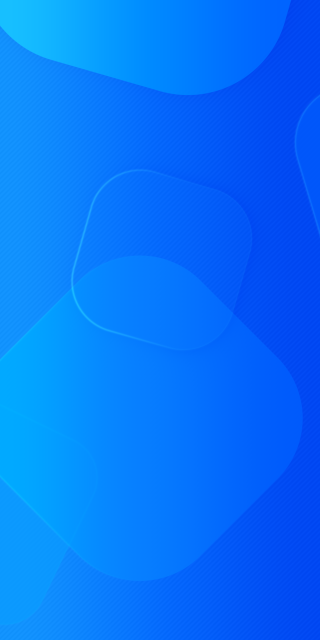
This background is drawn by a Shadertoy shader. Its source:

```glsl
float roundedSquare(vec2 p, vec2 center, float angle, float halfSide, float radius) {
    vec2 axis = vec2(cos(angle), sin(angle));
    vec2 q = p - center;
    q = abs(vec2(dot(q, axis), dot(q, vec2(-axis.y, axis.x)))) - halfSide + radius;
    return length(max(q, 0.0)) + min(max(q.x, q.y), 0.0) - radius;
}

float coverage(float dist) {
    float pixel = 1.0 / iResolution.x;
    return 1.0 - smoothstep(-0.7 * pixel, 0.7 * pixel, dist);
}

float rim(float dist) {
    return exp(-pow(dist / 0.0035, 2.0));
}

float shadow(float dist) {
    return exp(-max(dist, 0.0) / 0.022) * (1.0 - coverage(dist));
}

void mainImage(out vec4 fragColor, in vec2 fragCoord) {
    vec2 p = fragCoord / iResolution.x;

    // Horizontal base gradient
    float across = clamp(p.x + 0.03 * (p.y - 1.0), 0.0, 1.0);
    vec3 color = mix(vec3(0.07, 0.575, 0.995), vec3(0.02, 0.425, 0.995), smoothstep(0.0, 0.55, across));
    color = mix(color, vec3(0.0, 0.28, 0.95), smoothstep(0.35, 1.0, across));

    // Fine diagonal hatching
    color += 0.010 * sin(6.28318 * 64.0 * (p.x - p.y));

    // Lower left tile
    float lowerTile = roundedSquare(p, vec2(-0.07, 0.422), -0.45, 0.3125, 0.13);
    color = mix(color, vec3(0.03, 0.62, 1.0), 0.6 * coverage(lowerTile));

    // Right tile
    float rightTile = roundedSquare(p, vec2(1.30, 1.448), 0.29, 0.339, 0.182);
    color = mix(color, vec3(0.0, 0.36, 0.99), 0.75 * coverage(rightTile));
    color += vec3(0.04, 0.09, 0.02) * rim(rightTile);

    // Large diamond
    float diamond = roundedSquare(p, vec2(0.4375, 0.693), 0.7854, 0.438, 0.268);
    vec3 diamondColor = mix(vec3(0.0, 0.67, 1.0), vec3(0.03, 0.51, 1.0), smoothstep(0.0, 0.45, p.x));
    diamondColor = mix(diamondColor, vec3(0.0, 0.36, 0.99), smoothstep(0.35, 0.95, p.x));
    color = mix(color, diamondColor, 0.92 * coverage(diamond));
    color += vec3(0.02, 0.06, 0.01) * rim(diamond) * (1.0 - smoothstep(0.0, 0.5, p.x));
    color += vec3(0.0, 0.015, 0.0) * rim(lowerTile);

    // Top tile
    float topTile = roundedSquare(p, vec2(0.466, 2.237), -0.28, 0.492, 0.315);
    vec3 topColor = mix(vec3(0.09, 0.75, 1.0), vec3(0.0, 0.56, 1.0), smoothstep(0.0, 0.5, p.x));
    topColor = mix(topColor, vec3(0.0, 0.39, 1.0), smoothstep(0.35, 0.92, p.x));
    color -= vec3(0.0, 0.02, 0.01) * shadow(topTile);
    color = mix(color, topColor, coverage(topTile));

    // Glassy middle tile, lit on the left and shaded on the right
    float glass = roundedSquare(p, vec2(0.5065, 1.1875), -0.28, 0.258, 0.16);
    float lit = 1.0 - smoothstep(0.22, 0.62, p.x);
    color -= vec3(0.01, 0.035, 0.01) * shadow(glass) * (1.0 - 0.6 * lit);
    color = mix(color, vec3(0.03, 0.45, 1.0), 0.12 * coverage(glass));
    color += vec3(0.08, 0.16, 0.02) * rim(glass) * (0.12 + 0.88 * lit);

    fragColor = vec4(clamp(color, 0.0, 1.0), 1.0);
}
```
